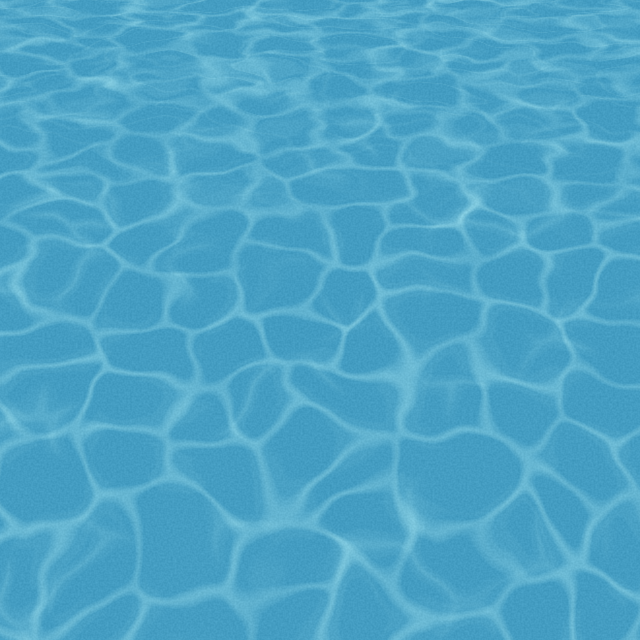
A WebGL 2 fragment shader for this texture:

```glsl
#version 300 es
precision highp float;
// Sunlit pool water seen at a slant: a net of pale caustic lines on blue.
// Warped soft cell borders form two nets on a receding plane; noise varies
// their glow, adds flat glints far away and lays a fine grain over all.

uniform vec2 u_resolution;
out vec4 outColor;

const vec3 DEEP_BLUE = vec3(0.257, 0.608, 0.755);
const vec3 PALE_LIGHT = vec3(0.530, 0.810, 0.885);
const float HORIZON = 1.2;       // height where the plane would vanish
const float DEPTH_SCALE = 8.0;   // cell rows per log of depth
const float CELLS_ACROSS = 7.2;  // cells along the lower edge
const float SIDE_SHRINK = 0.30;  // narrowing of cells toward the top
const float JITTER = 0.80;       // irregularity of the cells
const float ROUNDNESS = 17.0;    // lower values round the cells more
const float LINE_WIDTH = 0.066;
const float GRAIN_SCALE = 330.0;
const float GRAIN_AMOUNT = 0.027;

vec2 hash2(vec2 cell) {
  uvec2 q = uvec2(ivec2(cell)) * uvec2(1597334673u, 3812015801u);
  uint n = (q.x ^ q.y) * 1597334673u;
  n = (n ^ (n >> 15)) * 2246822519u;
  uint m = (n ^ (n >> 13)) * 3266489917u;
  return vec2(n >> 8, m >> 8) / 16777216.0;
}

float cornerSlope(vec2 cell, vec2 offset) {
  float angle = 6.28318 * hash2(cell).x;
  return dot(vec2(cos(angle), sin(angle)), offset);
}

// Gradient noise, roughly -1 to 1
float noise(vec2 p) {
  vec2 i = floor(p), f = fract(p);
  vec2 u = f * f * f * (f * (f * 6.0 - 15.0) + 10.0);
  vec2 e = vec2(0.0, 1.0);
  float low = mix(cornerSlope(i, f), cornerSlope(i + e.yx, f - e.yx), u.x);
  float high = mix(cornerSlope(i + e.xy, f - e.xy), cornerSlope(i + e.yy, f - e.yy), u.x);
  return 1.5 * mix(low, high, u.y);
}

// Bends the plane; fine ripples grow with the given roughness
vec2 warp(vec2 p, float roughness) {
  vec2 broad = vec2(noise(p * 0.75 + 3.7), noise(p * 0.75 + 41.3));
  vec2 fine = vec2(noise(p * 1.9 + 17.1), noise(p * 1.9 + 67.9));
  return p + 0.28 * broad + (0.10 + 0.13 * roughness) * fine;
}

// Soft distance to the nearest cell border; at or below zero where borders meet
float borderDistance(vec2 p) {
  vec2 home = floor(p);
  float nearest = 9.0, total = 0.0;
  for (int y = -1; y <= 1; y++) {
    for (int x = -1; x <= 1; x++) {
      vec2 cell = home + vec2(x, y);
      float d = distance(p, cell + 0.5 + JITTER * (hash2(cell) - 0.5));
      nearest = min(nearest, d);
      total += exp(-ROUNDNESS * d);
    }
  }
  float others = total * exp(ROUNDNESS * nearest) - 1.0;
  return -log(max(others, 1e-5)) / ROUNDNESS;
}

float glow(float d, float width) {
  float t = max(d, 0.0) / width;
  return exp(-t * t);
}

// Canvas point to a plane that recedes upward
vec2 waterPlane(vec2 uv) {
  float across = (uv.x - 0.5) * CELLS_ACROSS / (1.0 - SIDE_SHRINK * uv.y);
  return vec2(across, -DEPTH_SCALE * log(HORIZON - uv.y));
}

void main() {
  vec2 uv = gl_FragCoord.xy / u_resolution;
  vec2 plane = waterPlane(uv);
  float far = smoothstep(0.5, 1.0, uv.y);
  vec2 bent = warp(plane + 20.0, far);
  float width = LINE_WIDTH * (1.0 + 0.9 * far);

  // Main net: bright core in a crisp pale band, with a fold beside it in places
  float border = borderDistance(bent);
  float strength = clamp(0.75 + 0.45 * noise(plane * 0.9 + 8.0), 0.35, 1.0);
  float core = glow(border, width * (0.7 + 0.5 * strength)) * strength;
  float band = smoothstep(2.2, 1.3, border / width);
  float foldMask = smoothstep(0.0, 0.2, noise(bent * 1.2 + 53.0));
  float fold = smoothstep(0.33, 0.25, border) * foldMask;

  // Second net: fainter, larger cells that come and go
  vec2 turned = mat2(0.80, 0.60, -0.60, 0.80) * bent * 0.85 + 31.0;
  float secondBorder = borderDistance(turned);
  float secondMask = smoothstep(-0.15, 0.45, noise(plane * 0.7 + 91.0));
  float second = glow(secondBorder, width) * secondMask;
  float secondFold = smoothstep(0.20, 0.15, secondBorder) * secondMask;

  // Flat glints and thin ripples in the distance
  float glint = noise(bent * vec2(0.8, 1.2) + 75.0);
  float patches = smoothstep(0.20, 0.42, glint) * far;
  float crest = abs(noise(bent * vec2(0.9, 1.5) + 113.0));
  float ripple = smoothstep(0.13, 0.0, crest) * far;

  float light = 0.40 * core + 0.15 * band + 0.09 * fold;
  light += 0.21 * second + 0.09 * secondFold;
  light *= 1.0 - 0.3 * far;
  light += 0.18 * patches + 0.17 * ripple + 0.03;
  light += 0.02 * noise(uv * 5.0 + 12.0);

  // Fine grain
  vec2 grainPoint = uv * GRAIN_SCALE;
  float grain = noise(grainPoint) + 0.5 * noise(grainPoint * 0.57 + 29.0);

  vec3 color = mix(DEEP_BLUE, PALE_LIGHT, clamp(light, 0.0, 1.0));
  outColor = vec4(color + GRAIN_AMOUNT * grain, 1.0);
}
```
